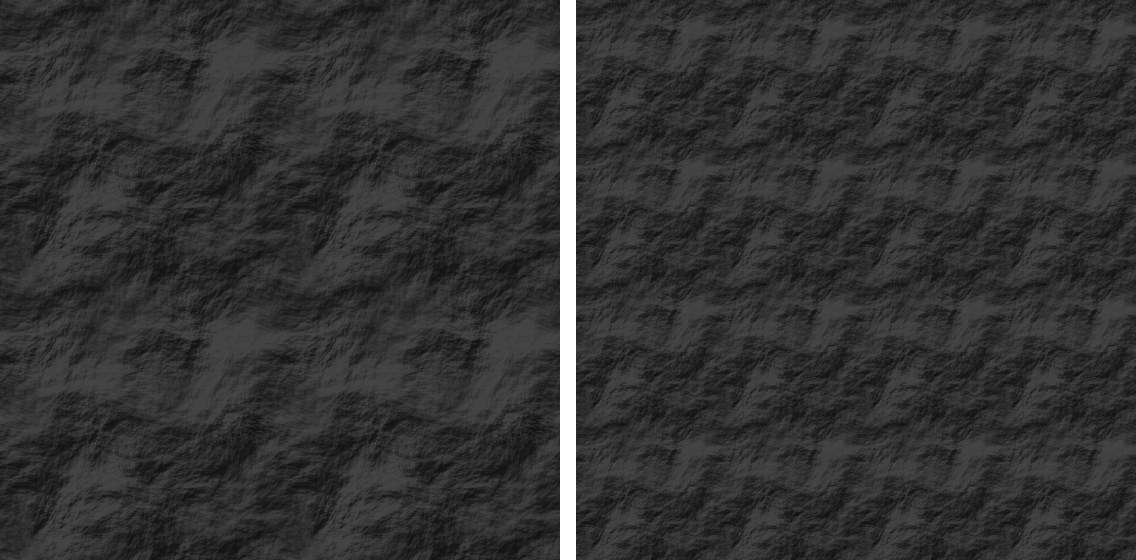
Left: one tile. Right: repeated 2 by 2.
Reproduce this texture procedurally as a WebGL 1 fragment shader.

```glsl
precision highp float;

uniform vec2 u_resolution;

const float TILES = 2.0;           // repeats of the rock across the canvas
const float BASE_CELLS = 2.0;      // coarsest noise cells per tile
const int OCTAVES = 7;
const float SAMPLE_STEP = 0.002;   // half width of the slope sample, in tiles
const vec2 LIGHT_DIR = vec2(-0.53, 0.848);
const vec3 SHADOW = vec3(0.073);
const vec3 LIT = vec3(0.266);

float hash(vec2 cell, float seed) {
  return fract(sin(dot(cell, vec2(127.1, 311.7)) + seed * 74.7) * 43758.5453);
}

// Dot product of a random unit gradient with the offset from its wrapped corner
float corner(vec2 cell, vec2 offset, float period, float seed) {
  float angle = 6.28318 * hash(mod(cell, period), seed);
  return dot(vec2(cos(angle), sin(angle)), offset);
}

// Gradient noise that repeats after a whole number of cells
float noise(vec2 p, float period, float seed) {
  vec2 i = floor(p);
  vec2 f = p - i;
  vec2 w = f * f * f * (f * (f * 6.0 - 15.0) + 10.0);
  vec2 e = vec2(1.0, 0.0);
  float low = mix(corner(i, f, period, seed),
                  corner(i + e.xy, f - e.xy, period, seed), w.x);
  float high = mix(corner(i + e.yx, f - e.yx, period, seed),
                   corner(i + e.xx, f - e.xx, period, seed), w.x);
  return mix(low, high, w.y);
}

// Rock relief: layered noise whose finer layers fade by the given gain
float relief(vec2 p, float gain) {
  float height = 0.0;
  float amplitude = 0.34;
  float cells = BASE_CELLS;
  for (int k = 0; k < OCTAVES; k++) {
    float seed = float(k) + 1.0;
    vec2 shift = vec2(0.37, 0.61) * seed;
    height += amplitude * noise(p * cells + shift, cells, seed);
    amplitude *= gain;
    cells *= 2.0;
  }
  return height;
}

// Bends the noise grid so that its axes do not show
vec2 warp(vec2 p, float cells, float amount) {
  return p + amount * vec2(noise(p * cells, cells, 21.0),
                           noise(p * cells, cells, 22.0));
}

void main() {
  vec2 p = gl_FragCoord.xy / u_resolution * TILES;

  // Smooth and rough areas
  float roughness = clamp(0.5 + 0.8 * noise(p * 4.0, 4.0, 31.0), 0.0, 1.0);
  float gain = mix(0.43, 0.52, roughness);

  // Slope of the relief along the light
  vec2 reach = LIGHT_DIR * SAMPLE_STEP;
  float ahead = relief(warp(p + reach, 4.0, 0.05), gain);
  float behind = relief(warp(p - reach, 4.0, 0.05), gain);
  float slope = (behind - ahead) / (2.0 * SAMPLE_STEP);

  // Lit faces level off while shaded ones fall away
  float light = smoothstep(-2.9, 2.1, slope);
  gl_FragColor = vec4(mix(SHADOW, LIT, light), 1.0);
}
```
